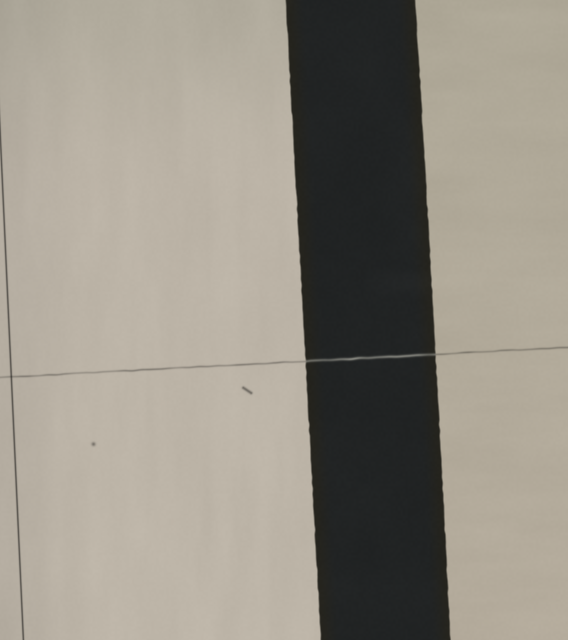
A WebGL 2 fragment shader for this texture:

```glsl
#version 300 es
precision highp float;
// Pale wall panels crossed by a leaning dark band and thin seams.
uniform vec2 u_resolution;
out vec4 fragColor;

float hash(vec2 p) {
  vec3 q = fract(p.xyx * vec3(0.1031, 0.1030, 0.0973));
  q += dot(q, q.yzx + 33.33);
  return fract((q.x + q.y) * q.z);
}

float noise(vec2 p) {
  vec2 cell = floor(p), f = fract(p);
  f = f * f * (3.0 - 2.0 * f);
  return mix(mix(hash(cell), hash(cell + vec2(1, 0)), f.x),
             mix(hash(cell + vec2(0, 1)), hash(cell + vec2(1, 1)), f.x), f.y);
}

float fbm(vec2 p) {
  float sum = 0.0, amp = 0.5;
  for (int i = 0; i < 4; i++) {
    sum += amp * (noise(p) - 0.5);
    p = p * 2.03 + 17.7;
    amp *= 0.5;
  }
  return sum;
}

// Soft line: 1 on the centre, fading over the given width.
float line(float d, float width) {
  return exp(-d * d / (width * width));
}

float segment(vec2 p, vec2 a, vec2 b) {
  vec2 ab = b - a;
  return length(p - a - ab * clamp(dot(p - a, ab) / dot(ab, ab), 0.0, 1.0));
}

void main() {
  vec2 uv = gl_FragCoord.xy / u_resolution;
  vec2 p = vec2(uv.x * 0.8867, uv.y);
  float down = 1.0 - uv.y;
  float bow = down * uv.y;
  float wobble = (noise(vec2(uv.y * 110.0, 3.0)) - 0.5) * 0.0015;

  // Band edges, both leaning to the right on the way down
  float leftEdge = 0.503 + 0.062 * down + wobble;
  float rightEdge = 0.731 + 0.062 * down + 0.006 * bow - wobble;
  float soft = 0.0022;
  float band = smoothstep(-soft, soft, uv.x - leftEdge)
             * smoothstep(-soft, soft, rightEdge - uv.x);
  float rightSide = smoothstep(-soft, soft, uv.x - 0.5 * (leftEdge + rightEdge));

  // Pale panels: brighter on the left and dimmer toward the top
  vec3 leftPanel = mix(vec3(0.738, 0.706, 0.655), vec3(0.690, 0.668, 0.612),
                       smoothstep(0.70, 1.05, uv.y));
  leftPanel -= 0.030 * (1.0 - smoothstep(0.0, 0.16, uv.x)) * vec3(1.0, 0.95, 0.85);
  vec3 rightPanel = mix(vec3(0.705, 0.670, 0.610), vec3(0.680, 0.655, 0.590), uv.y);
  vec3 color = mix(leftPanel, rightPanel, rightSide);

  // Upright streaks on the left, level ones on the right
  float streaks = mix(fbm(p * vec2(34.0, 6.0)), fbm(p * vec2(6.0, 32.0)), rightSide);
  color += 0.030 * streaks + 0.018 * fbm(p * 9.0 + 41.0);

  // Seams on the panels
  float levelSeam = uv.y - (0.410 + 0.0475 * uv.x)
                  + 0.0012 * (noise(vec2(uv.x * 60.0, 8.0)) - 0.5);
  float uprightSeam = uv.x - (-0.0105 + 0.0517 * down);
  float seamFade = 0.65 + 0.5 * noise(vec2(uv.x * 45.0, 5.0));
  color *= 1.0 - 0.24 * seamFade * line(levelSeam, 0.0018);
  color *= 1.0 - 0.48 * line(uprightSeam, 0.0018);

  // Two small marks
  float scratch = segment(p, vec2(0.380, 0.394), vec2(0.392, 0.386));
  float speck = length(p - vec2(0.146, 0.306));
  color *= 1.0 - 0.38 * line(scratch, 0.0024);
  color *= 1.0 - 0.35 * line(speck, 0.0032);

  // Dark band with brownish borders and a light seam across it
  float inset = min(uv.x - leftEdge, rightEdge - uv.x);
  vec3 dark = mix(vec3(0.145, 0.140, 0.115), vec3(0.130, 0.139, 0.140),
                  smoothstep(0.0, 0.035, inset));
  dark += 0.014 * fbm(p * 14.0);
  dark += 0.014 * line(uv.y - 0.560, 0.018) * smoothstep(0.62, 0.70, uv.x);
  dark = mix(dark, vec3(0.54, 0.54, 0.51), 0.85 * seamFade * line(levelSeam, 0.0023));
  color = mix(color, dark, band);

  // Fine grain
  color += 0.008 * (noise(p * 260.0) - 0.5);
  fragColor = vec4(clamp(color, 0.0, 1.0), 1.0);
}
```
